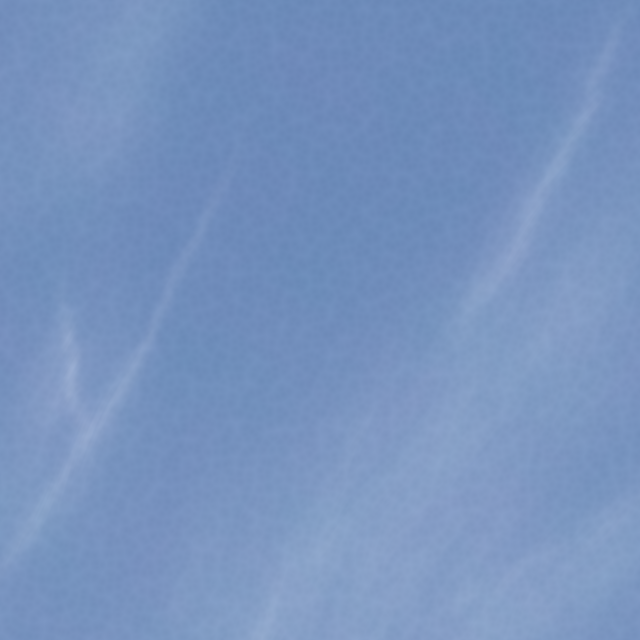
A Shadertoy shader for this texture:

```glsl
// Pale blue sky crossed by thin, slanting wisps of cirrus cloud.

const vec3 SKY_BLUE = vec3(0.415, 0.535, 0.722);
const vec3 CLOUD_WHITE = vec3(0.640, 0.715, 0.840);
const vec3 TINT_SHIFT = vec3(0.012, -0.003, 0.004);
const vec2 WIND = vec2(0.53, 0.848);   // unit direction of the fibres
const float FIBRE_STRETCH = 4.5;
const float FIBRE_CONTRAST = 0.30;
const float WARP = 0.011;
const float MOTTLE_CELLS = 70.0;
const float MOTTLE_STRENGTH = 0.022;

vec2 hash2(vec2 cell) {
    vec3 h = fract(cell.xyx * vec3(0.1031, 0.1030, 0.0973));
    h += dot(h, h.yzx + 33.33);
    return fract((h.xx + h.yz) * h.zy);
}

// Distance to the nearest scattered cell point
float cellular(vec2 p) {
    vec2 cell = floor(p), local = fract(p);
    float nearest = 2.0;
    for (int y = -1; y <= 1; y++)
    for (int x = -1; x <= 1; x++) {
        vec2 offset = vec2(x, y);
        nearest = min(nearest, length(offset + hash2(cell + offset) - local));
    }
    return nearest;
}

// Layered, turned and warped sines, roughly -1 to 1
float sineNoise(vec2 p) {
    float sum = 0.0, amplitude = 0.5;
    for (int i = 0; i < 5; i++) {
        p += 0.6 * sin(p.yx * 1.3 + float(i) * 2.1);
        sum += amplitude * sin(p.x) * sin(p.y + 1.7);
        p = mat2(1.42, 1.09, -1.09, 1.42) * p + 3.1;
        amplitude *= 0.62;
    }
    return sum;
}

// Soft, bowed streak from a to b with faded ends
float wisp(vec2 p, vec2 a, vec2 b, float bend, float width) {
    float len = distance(a, b);
    vec2 dir = (b - a) / len, q = p - a;
    float t = dot(q, dir) / len;
    float across = dir.x * q.y - dir.y * q.x - bend * 4.0 * t * (1.0 - t);
    float ends = smoothstep(-0.15, 0.3, t) * (1.0 - smoothstep(0.65, 1.15, t));
    return ends * exp(-across * across / (width * width));
}

// Broad veils of thin cloud
float veils(vec2 p) {
    float v = 0.06 + 0.17 * (1.0 - smoothstep(0.0, 0.75, p.y));
    v += 0.32 * wisp(p, vec2(0.26, -0.20), vec2(1.15, 0.85), -0.02, 0.16);
    v += 0.27 * wisp(p, vec2(0.55, -0.15), vec2(1.15, 0.27), 0.0, 0.09);
    v += 0.17 * wisp(p, vec2(-0.08, 0.08), vec2(0.20, 0.58), 0.0, 0.09);
    v += 0.22 * wisp(p, vec2(0.10, 0.65), vec2(0.30, 1.15), 0.0, 0.075);
    v += 0.14 * wisp(p, vec2(-0.15, 0.55), vec2(0.20, 1.15), 0.0, 0.13);
    return v;
}

// Narrow bright filaments
float filaments(vec2 p) {
    float f = 0.19 * wisp(p, vec2(0.73, 0.48), vec2(0.99, 1.00), -0.010, 0.013);
    f += 0.14 * wisp(p, vec2(0.68, 0.42), vec2(0.99, 1.00), -0.014, 0.034);
    f += 0.19 * wisp(p, vec2(-0.02, 0.08), vec2(0.38, 0.79), -0.025, 0.012);
    f += 0.20 * wisp(p, vec2(0.01, 0.12), vec2(0.21, 0.46), -0.018, 0.032);
    f += 0.26 * wisp(p, vec2(0.145, 0.28), vec2(0.09, 0.56), 0.004, 0.014);
    f += 0.10 * wisp(p, vec2(0.09, 0.33), vec2(0.09, 0.50), 0.0, 0.040);
    f += 0.10 * wisp(p, vec2(0.47, 0.07), vec2(0.61, 0.44), 0.0, 0.020);
    f += 0.12 * wisp(p, vec2(0.39, -0.06), vec2(0.44, 0.08), 0.0, 0.015);
    f += 0.10 * wisp(p, vec2(0.67, 0.03), vec2(1.05, 0.24), 0.0, 0.018);
    return f;
}

void mainImage(out vec4 fragColor, in vec2 fragCoord) {
    vec2 uv = fragCoord / iResolution.xy;

    // Ragged edges, then fibres drawn out along the wind
    vec2 ragged = uv + WARP * vec2(sineNoise(uv * 17.0), sineNoise(uv * 15.0 + 8.0));
    vec2 alongAcross = vec2(dot(uv, WIND), dot(uv, vec2(WIND.y, -WIND.x)));
    float fibres = sineNoise(alongAcross * vec2(1.0, FIBRE_STRETCH) * 9.0 + 2.0);
    float drift = sineNoise(uv * 6.0 + 5.0);

    float cloud = veils(ragged) * (1.0 + FIBRE_CONTRAST * (0.6 * fibres + 0.5 * drift));
    cloud += filaments(ragged) * (1.0 + 1.6 * FIBRE_CONTRAST * fibres);

    // Fine, low-contrast mottling
    float mottle = cellular(uv * MOTTLE_CELLS) + 0.6 * cellular(uv * MOTTLE_CELLS * 0.47 + 9.0) - 0.8;

    vec3 color = mix(SKY_BLUE, CLOUD_WHITE, clamp(cloud, 0.0, 1.0));
    color += MOTTLE_STRENGTH * mottle;
    color += TINT_SHIFT * sineNoise(uv * 13.0 + 4.0);
    fragColor = vec4(color, 1.0);
}
```
